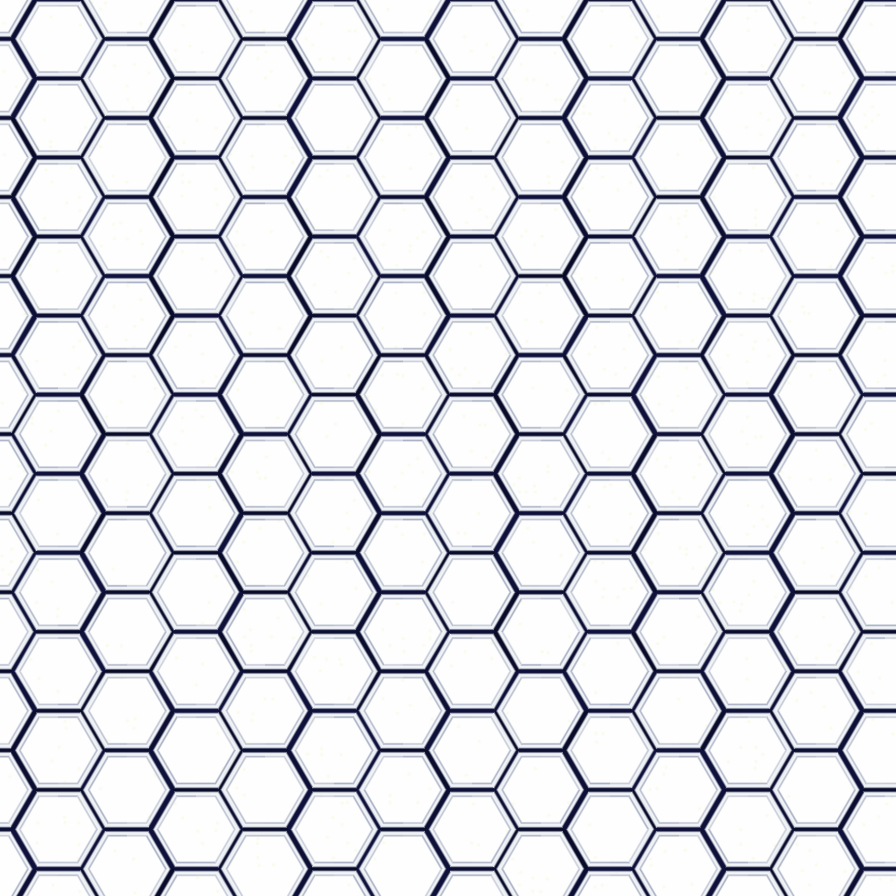
This pattern is drawn by a Shadertoy shader. Its source:

```glsl
float hash(vec2 p) {
    vec3 q = fract(p.xyx * vec3(0.1031, 0.1030, 0.0973));
    q += dot(q, q.yzx + 33.33);
    return fract((q.x + q.y) * q.z);
}

// Offset from the nearest centre of a flat-topped hexagon of unit height
vec2 hexLocal(vec2 h) {
    vec2 period = vec2(1.73205, 1.0);
    vec2 a = mod(h + 0.5 * period, period) - 0.5 * period;
    vec2 b = mod(h, period) - 0.5 * period;
    return dot(a, a) < dot(b, b) ? a : b;
}

// Soft-edged band of the given half width
float band(float dist, float halfWidth, float soft) {
    return 1.0 - smoothstep(halfWidth - soft, halfWidth + soft, abs(dist));
}

// Sparse round specks, at most one per grid cell
float specks(vec2 p, float soft) {
    vec2 cell = floor(p);
    vec2 centre = 0.3 + 0.4 * vec2(hash(cell + 17.0), hash(cell + 43.0));
    float dotMask = band(length(fract(p) - centre), 0.22, soft);
    return dotMask * step(0.93, hash(cell));
}

void mainImage(out vec4 fragColor, in vec2 fragCoord) {
    vec2 p = fragCoord / iResolution.y;
    float pixel = 11.3 / iResolution.y;

    // 13 columns across, 11 1/3 rows down
    vec2 h = p * vec2(13.0 * 0.866025, 11.335) - vec2(0.733, 0.843);
    vec2 local = hexLocal(h);
    vec2 centre = h - local;

    // Distance to the closest side, and a key shared by both its cells
    float flatSide = abs(local.y);
    float slantSide = dot(abs(local), vec2(0.866025, 0.5));
    float dist = 0.5 - max(flatSide, slantSide);
    bool slanted = slantSide > flatSide;
    vec2 facing = vec2(local.x < 0.0 ? -1.0 : 1.0, local.y < 0.0 ? -1.0 : 1.0);
    vec2 normal = facing * (slanted ? vec2(0.866025, 0.5) : vec2(0.0, 1.0));
    vec2 edgeKey = round((centre + 0.5 * normal) / vec2(0.433013, 0.25));
    float edgeRand = hash(edgeKey + 100.0);
    float sideRand = hash(edgeKey + 200.0 + 61.0 * normal.y + 23.0 * facing.x);

    // Every other zigzag is heavier; the middle of the canvas swaps them
    float seam = round(centre.x / 0.866025) + step(0.0, local.x);
    float parity = 1.0 - 2.0 * mod(seam, 2.0);
    float swap = 2.0 * smoothstep(0.13, 0.22, abs(p.y - 0.425)) - 1.0;
    float weight = slanted ? 0.5 + 0.5 * parity * swap : 0.5;
    float halfWidth = mix(0.021, 0.033, weight) + 0.004 * (edgeRand - 0.5);

    // Paper with faint warm specks
    vec3 colour = vec3(0.992, 0.996, 0.992);
    float fleck = specks(p * 130.0, max(0.15, 130.0 / iResolution.y * 0.5));
    colour -= vec3(0.01, 0.01, 0.07) * fleck;

    // Pale halo and thin inset outline
    float halo = 1.0 - smoothstep(0.03, 0.085, dist);
    colour = mix(colour, vec3(0.86, 0.88, 0.92), 0.6 * halo);
    float inset = band(dist - 0.08, 0.011, max(0.012, 0.6 * pixel));
    colour = mix(colour, vec3(0.66, 0.69, 0.77), inset * mix(0.55, 1.0, sideRand));

    // Navy outline
    vec3 ink = mix(vec3(0.03, 0.04, 0.15), vec3(0.06, 0.07, 0.24), edgeRand);
    colour = mix(colour, ink, band(dist, halfWidth, max(0.016, 0.75 * pixel)));

    fragColor = vec4(colour, 1.0);
}
```
